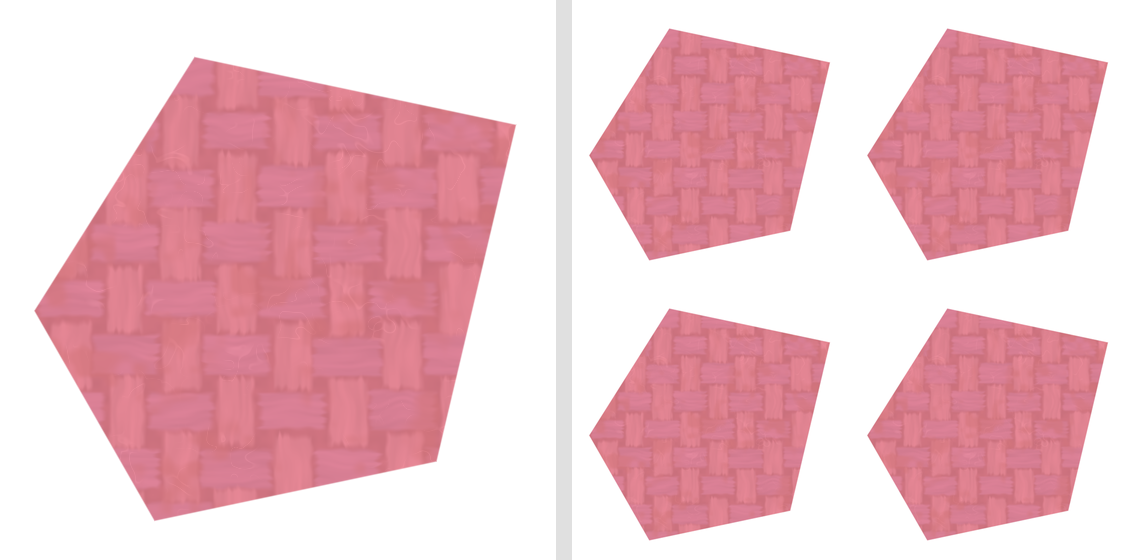
Left: one tile. Right: repeated 2 by 2.
Write a WebGL 1 fragment shader that draws this texture.

```glsl
precision highp float;
// A five-sided patch of pink basket cloth on white: a plain weave of ten warp
// and ten weft lanes per canvas. Each strand is a soft box folded along its lane;
// wrapping value noise frays the edges and draws fibres, stains and stray hairs.

uniform vec2 u_resolution;

// Sineless hash of a lattice point.
float hash(vec2 p) {
  vec3 h = fract(vec3(p.xyx) * 0.1031);
  h += dot(h, h.yzx + 33.33);
  return fract((h.x + h.y) * h.z);
}

// Value noise that wraps after a whole number of lattice steps.
float noise(vec2 p, vec2 period, float seed) {
  vec2 i = floor(p), f = fract(p);
  f = f * f * (3.0 - 2.0 * f);
  vec2 a = mod(i, period) + seed, b = mod(i + 1.0, period) + seed;
  return mix(mix(hash(a), hash(vec2(b.x, a.y)), f.x),
             mix(hash(vec2(a.x, b.y)), hash(b), f.x), f.y);
}

// Positive on the left of the line from a to b.
float edge(vec2 p, vec2 a, vec2 b) {
  vec2 d = normalize(b - a), v = p - a;
  return d.x * v.y - d.y * v.x;
}

float pentagon(vec2 p) {
  vec2 top = vec2(0.350, 0.898), right = vec2(0.928, 0.777);
  vec2 low = vec2(0.785, 0.176), foot = vec2(0.278, 0.070), left = vec2(0.062, 0.445);
  float d = max(edge(p, top, right), edge(p, right, low));
  d = max(d, max(edge(p, low, foot), edge(p, foot, left)));
  return max(d, edge(p, left, top));
}

// Strand running along q.y, on top in every second cell.
// Returns coverage, fibre brightness and roundness.
vec3 strand(vec2 q, float shift) {
  float lane = floor(q.x);
  float along = mod(q.y + 0.5 - lane - shift, 2.0) - 1.0;
  vec2 id = mod(vec2(lane, floor(q.y - along)), 10.0) + 17.0 * shift;
  float across = fract(q.x) - 0.5 + 0.06 * (hash(id + 3.1) - 0.5);

  float wander = noise(q * 2.0, vec2(20.0), 5.0 + shift);
  float fine = noise(vec2(q.x * 16.0 + 3.0 * wander, q.y * 2.0), vec2(160.0, 20.0), 41.0 + shift);
  float broad = noise(vec2(q.x * 6.0 + 2.0 * wander, q.y), vec2(60.0, 10.0), 73.0 + shift);
  float fray = noise(q * vec2(9.0, 5.0), vec2(90.0, 50.0), 19.0 + shift) - 0.5;

  float halfWidth = 0.34 + 0.06 * (hash(id + 7.7) - 0.5) + 0.06 * fray;
  float halfLength = 0.60 + 0.08 * (hash(id + 9.3) - 0.5) + 0.12 * (fine - 0.5);
  float cover = smoothstep(0.05, -0.05, abs(across) - halfWidth)
              * smoothstep(0.07, -0.07, abs(along) - halfLength);
  float roundness = 1.0 - across * across * 4.0 - along * along * 0.5;
  return vec3(cover, 0.5 * fine + 0.5 * broad, roundness);
}

vec3 yarn(vec3 base, vec3 s) {
  return base * (0.935 + 0.085 * s.y + 0.03 * s.z);
}

void main() {
  vec2 uv = gl_FragCoord.xy / u_resolution;
  vec2 q = uv * 10.0 + vec2(0.25, -0.15);

  // Shadowed ground between the strands.
  float grain = noise(q * 7.0, vec2(70.0), 101.0);
  vec3 cloth = vec3(0.805, 0.448, 0.497) * (0.98 + 0.04 * grain);

  // Mauve weft, then the pinker warp.
  vec3 weft = strand(q.yx, 1.0), warp = strand(q, 0.0);
  cloth = mix(cloth, yarn(vec3(0.850, 0.500, 0.586), weft), weft.x * 0.92);
  cloth = mix(cloth, yarn(vec3(0.882, 0.518, 0.573), warp), warp.x * 0.92);

  // Uneven warm red stains.
  float stain = 0.6 * noise(q * 1.5, vec2(15.0), 131.0)
              + 0.4 * noise(q * 4.0, vec2(40.0), 151.0);
  cloth = mix(cloth, vec3(0.825, 0.455, 0.475), 0.55 * smoothstep(0.52, 0.80, stain));

  // Pale curled hairs in scattered tufts.
  vec2 curl = vec2(noise(q * 3.0, vec2(30.0), 171.0), noise(q * 3.0, vec2(30.0), 191.0));
  float ridge = abs(noise(q * 4.0 + 2.0 * curl, vec2(40.0), 211.0) - 0.5);
  float tuft = smoothstep(0.5, 0.8, noise(q * 2.0, vec2(20.0), 231.0));
  cloth += vec3(0.035, 0.030, 0.030) * tuft * smoothstep(0.06, 0.0, ridge);

  // Cut the patch out of the white surround.
  float soft = 1.0 / u_resolution.y;
  float inside = smoothstep(soft, -soft, pentagon(uv));
  gl_FragColor = vec4(mix(vec3(1.0), cloth, inside), 1.0);
}
```
